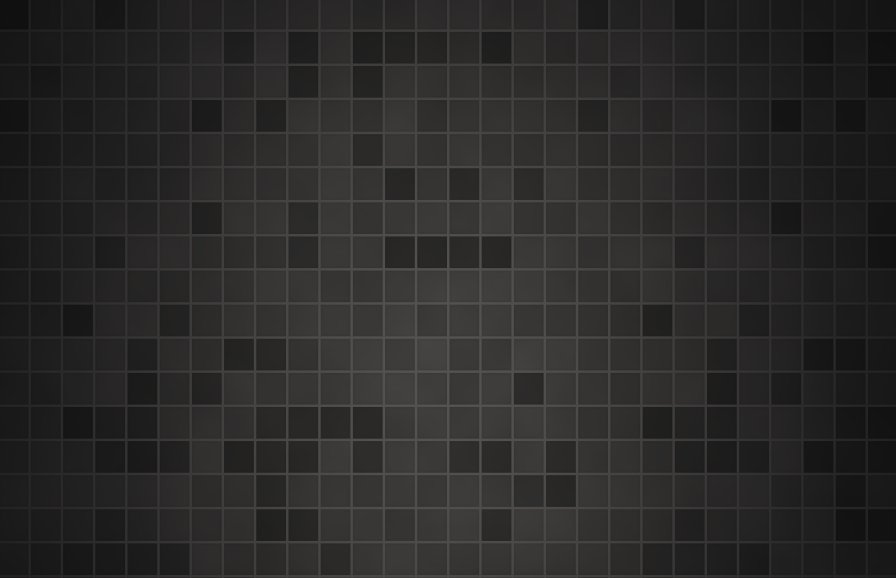
This pattern is drawn by a Shadertoy shader. Its source:

```glsl
// Dark mosaic wall: a grid of near-square charcoal tiles with thin pale joints.
// Hashed tile shades recur every 18 columns; value noise adds faint smudges,
// and a wide soft glow below the centre lights the wall.

float hash(vec2 p) {
    vec3 q = fract(p.xyx * vec3(0.1031, 0.1030, 0.0973));
    q += dot(q, q.yzx + 33.33);
    return fract((q.x + q.y) * q.z);
}

float valueNoise(vec2 p) {
    vec2 i = floor(p), f = fract(p);
    f = f * f * (3.0 - 2.0 * f);
    return mix(mix(hash(i), hash(i + vec2(1, 0)), f.x),
               mix(hash(i + vec2(0, 1)), hash(i + vec2(1, 1)), f.x), f.y);
}

float smudges(vec2 p) {
    float sum = 0.0, amplitude = 0.5;
    for (int octave = 0; octave < 4; octave++) {
        sum += amplitude * valueNoise(p);
        p = p * 2.1 + 17.3;
        amplitude *= 0.5;
    }
    return sum;
}

// Brightness factor of one tile: mild variation, with some clearly darker tiles.
float tileShade(vec2 cell) {
    vec2 id = vec2(mod(cell.x, 18.0), cell.y) + 5.0;
    float shade = mix(0.92, 1.08, hash(id + 41.0));
    return hash(id) < 0.21 ? shade * 0.76 : shade;
}

void mainImage(out vec4 fragColor, in vec2 fragCoord) {
    vec2 uv = fragCoord / iResolution.xy;
    vec2 pos = fragCoord / iResolution.y;
    float pixel = 1.0 / iResolution.y;

    // Grid, measured in canvas heights
    vec2 pitch = vec2(0.0557, 0.0590);
    vec2 grid = (pos - vec2(0.0514, 0.0030)) / pitch;
    vec2 toJoint = (0.5 - abs(fract(grid) - 0.5)) * pitch;
    float edge = min(toJoint.x, toJoint.y);
    float joint = clamp((0.0021 - edge) / pixel + 0.5, 0.0, 1.0);

    // Glow
    vec2 away = (uv - vec2(0.49, 0.36)) * vec2(2.0, 0.95);
    float glow = exp(-1.5 * dot(away, away));
    float light = mix(0.060, 0.238, glow);

    // Tiles with a slightly shaded rim, then joints
    float tile = tileShade(floor(grid));
    tile *= mix(0.95, 1.0, smoothstep(0.002, 0.008, edge));
    tile *= 0.91 + 0.19 * smudges(pos * 9.0);
    float value = light * mix(tile, 1.36, joint);

    // Cool-red greys in the shade, neutral warm greys in the light
    vec3 tint = mix(vec3(1.03, 0.985, 0.995), vec3(1.02, 1.005, 0.985), glow);
    fragColor = vec4(value * tint, 1.0);
}
```
